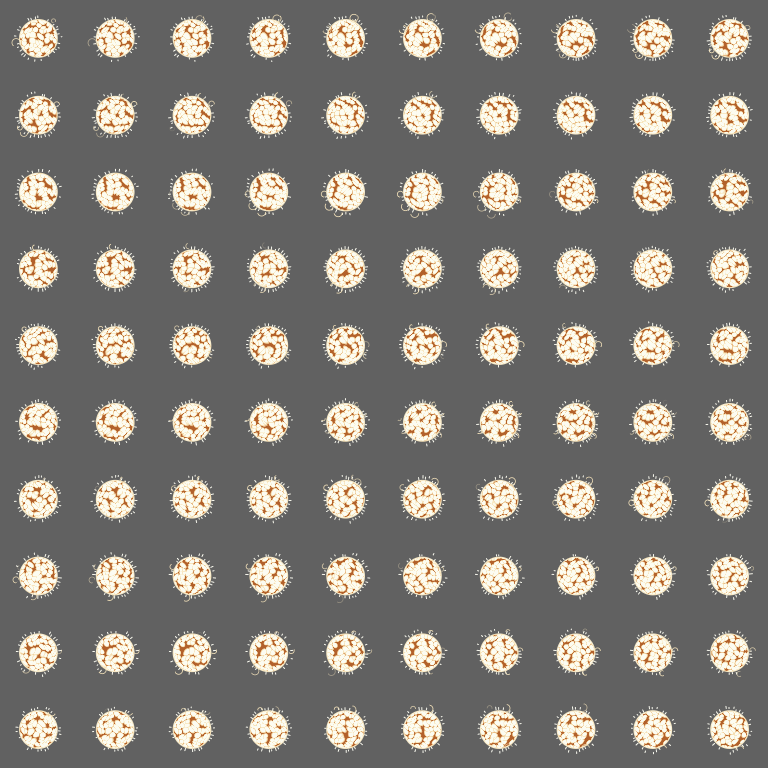
A Shadertoy shader for this pattern:

```glsl
// A ten by ten sheet of small granular suns on grey, each one a step in a slow evolution.
// Drifting cellular noise makes the granules; radial dashes and thin arcs burst from the rim.
// Every cell keeps an empty margin and the grid count is whole, so the sheet tiles.

const float GRID = 10.0;          // suns across and down
const float SUN_RADIUS = 0.252;   // in cells; the units below are sun radii
const float GRANULE_SCALE = 3.4;  // granules per radius
const float GRANULE_DRIFT = 0.3;  // drift per step
const float SPIKE_SLOTS = 38.0;
const float SPIKE_HALF_WIDTH = 0.025;
const float SPIKE_LENGTH = 0.15;
const float SPIKE_PRESENCE = 0.68;
const int ARC_COUNT = 5;
const float ARC_HALF_WIDTH = 0.02;
const float ARC_PRESENCE = 0.48;
const float TAU = 6.28318;

const vec3 BACKGROUND = vec3(0.38);
const vec3 BROWN = vec3(0.70, 0.38, 0.17);
const vec3 TAN = vec3(0.91, 0.74, 0.54);
const vec3 CREAM = vec3(0.97, 0.90, 0.74);
const vec3 WHITE = vec3(0.99, 0.99, 0.95);

float hash(vec2 p) {
    return fract(sin(dot(p, vec2(127.1, 311.7))) * 43758.55);
}

vec2 direction(float angle) {
    return vec2(cos(angle), sin(angle));
}

// Antialiased coverage of a signed distance
float coverage(float d, float pixel) {
    return clamp(0.5 - d / pixel, 0.0, 1.0);
}

// Distances to the nearest and second nearest drifting granule centres
vec2 granules(vec2 q, float frame) {
    vec2 base = floor(q);
    vec2 nearest = vec2(8.0);
    for (int y = -1; y <= 1; y++) {
        for (int x = -1; x <= 1; x++) {
            vec2 id = base + vec2(x, y);
            vec2 seed = vec2(hash(id), hash(id + 37.0));
            vec2 speed = GRANULE_DRIFT * (0.6 + seed.yx);
            vec2 centre = id + 0.5 + 0.42 * sin(TAU * seed + frame * speed);
            float d = length(q - centre) * mix(0.85, 1.2, hash(id + 71.0));
            nearest = d < nearest.x ? vec2(d, nearest.x) : vec2(nearest.x, min(nearest.y, d));
        }
    }
    return nearest;
}

vec3 heatColour(float heat) {
    vec3 colour = mix(BROWN, TAN, smoothstep(0.0, 0.4, heat));
    colour = mix(colour, CREAM, smoothstep(0.35, 0.75, heat));
    return mix(colour, WHITE, smoothstep(0.7, 1.0, heat));
}

vec3 sunSurface(vec2 p, float frame) {
    float r = length(p);
    vec2 q = p * GRANULE_SCALE * (1.0 + 0.2 * r * r);
    q += 0.25 * sin(q.yx * 1.7 + frame * 0.13);
    vec2 d = granules(q, frame);
    float heat = 1.0 - smoothstep(0.40, 0.86, d.x);
    heat -= 0.25 * (1.0 - smoothstep(0.0, 0.22, d.y - d.x));
    // Pale rim
    heat = mix(heat, 0.78, 0.85 * smoothstep(0.90, 0.97, r));
    return heatColour(clamp(heat, 0.0, 1.0));
}

// Short dashes that leave the rim and shrink as they age
float spikes(vec2 p, float frame, float pixel) {
    float slot = floor(fract(atan(p.y, p.x) / TAU + 1.0) * SPIKE_SLOTS);
    float phase = frame * 0.13 + hash(vec2(slot, 5.0));
    float age = fract(phase);
    vec2 seed = vec2(slot, floor(phase) + 11.0);
    float jitter = 0.45 * (hash(seed) - 0.5);
    vec2 axis = direction((slot + 0.5 + jitter) * TAU / SPIKE_SLOTS);
    float start = 1.01 + 0.22 * age * hash(seed + 3.0);
    float len = SPIKE_LENGTH * mix(0.35, 1.0, hash(seed + 7.0)) * (1.0 - 0.5 * age);
    float along = clamp(dot(p, axis), start, start + len);
    float d = length(p - axis * along) - SPIKE_HALF_WIDTH;
    return coverage(d, pixel) * step(hash(seed + 13.0), SPIKE_PRESENCE);
}

// Thin open loops that rise from the rim and fade
float arcs(vec2 p, float frame, float pixel) {
    float mask = 0.0;
    for (int i = 0; i < ARC_COUNT; i++) {
        float phase = frame * 0.19 + hash(vec2(i, 23.0));
        float age = fract(phase);
        vec2 seed = vec2(float(i) + 41.0, floor(phase));
        vec2 centre = direction(TAU * hash(seed)) * (1.03 + 0.2 * age);
        float radius = mix(0.09, 0.22, hash(seed + 5.0));
        vec2 local = p - centre;
        float ring = abs(length(local) - radius) - ARC_HALF_WIDTH;
        vec2 facing = direction(TAU * hash(seed + 9.0));
        float cut = radius * mix(-0.8, 0.4, hash(seed + 17.0)) - dot(local, facing);
        float strength = step(hash(seed + 29.0), ARC_PRESENCE) * sqrt(sin(0.5 * TAU * age));
        mask = max(mask, coverage(max(ring, cut), pixel) * strength);
    }
    return mask;
}

void mainImage(out vec4 fragColor, in vec2 fragCoord) {
    vec2 uv = fragCoord / iResolution.xy * GRID;
    vec2 cell = mod(floor(uv), GRID);
    vec2 p = (fract(uv) - 0.5) / SUN_RADIUS;
    float pixel = GRID / (iResolution.y * SUN_RADIUS);
    float frame = cell.x + GRID * (GRID - 1.0 - cell.y);

    vec3 colour = mix(BACKGROUND, WHITE, spikes(p, frame, pixel));
    colour = mix(colour, sunSurface(p, frame), coverage(length(p) - 1.0, pixel));
    colour = mix(colour, CREAM, arcs(p, frame, pixel));
    fragColor = vec4(colour, 1.0);
}
```
